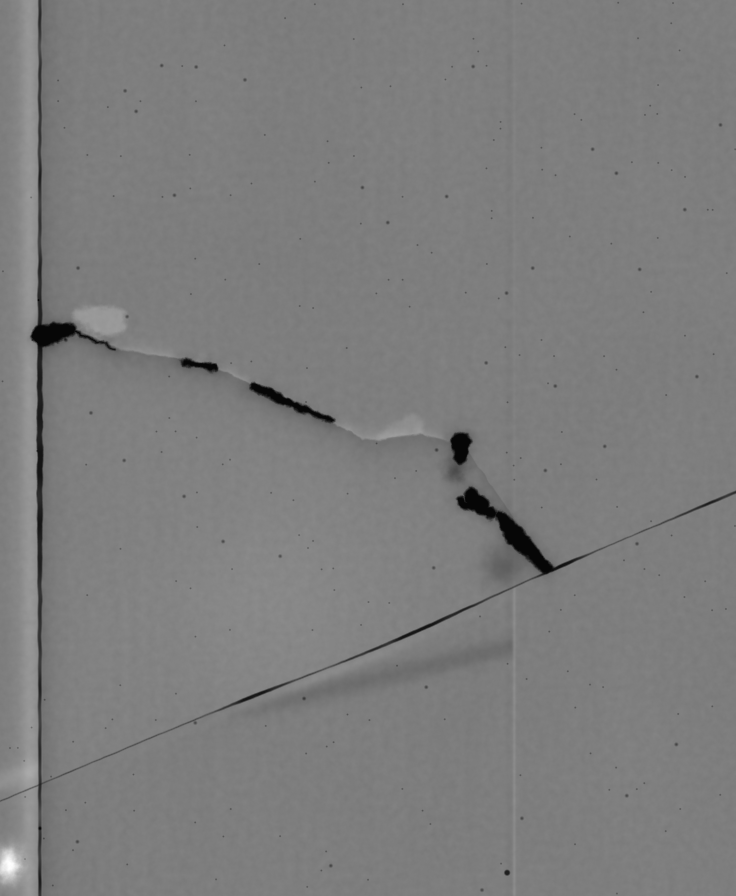
Reproduce this texture procedurally as a WebGL 1 fragment shader.

```glsl
precision highp float;
// Grey plaster sheet with a vertical seam, a slanted joint and a ragged crack.
// Height ramps and tapered strokes place the damage; gradient noise roughens
// its edges and supplies the grain, stains and scattered specks.
uniform vec2 u_resolution;

vec2 hash2(vec2 p) {
  vec3 q = fract(p.xyx * vec3(0.1031, 0.1030, 0.0973));
  q += dot(q, q.yzx + 33.33);
  return fract((q.xx + q.yz) * q.zy);
}

float gradAt(vec2 cell, vec2 offset, vec2 f) {
  return dot(hash2(cell + offset) * 2.0 - 1.0, f - offset);
}

float gradNoise(vec2 p) {
  vec2 i = floor(p), f = p - i;
  vec2 u = f * f * f * (f * (f * 6.0 - 15.0) + 10.0);
  float low = mix(gradAt(i, vec2(0.0), f), gradAt(i, vec2(1.0, 0.0), f), u.x);
  float high = mix(gradAt(i, vec2(0.0, 1.0), f), gradAt(i, vec2(1.0), f), u.x);
  return mix(low, high, u.y);
}

float fbm(vec2 p) {
  float sum = 0.0, amp = 0.6;
  for (int k = 0; k < 4; k++) {
    sum += amp * gradNoise(p);
    p = p * 2.03 + 17.3;
    amp *= 0.5;
  }
  return sum;
}

float ramp(float x, float a, float b) { return clamp((x - a) / (b - a), 0.0, 1.0); }

float bell(float x, float center, float width) {
  float t = (x - center) / width;
  return exp(-t * t);
}

float blob(vec2 p, vec2 center, vec2 size) {
  vec2 t = (p - center) / size;
  return exp(-dot(t, t));
}

// Distance to a capsule whose radius runs from ra to rb
float stroke(vec2 p, vec2 a, vec2 b, float ra, float rb) {
  vec2 d = b - a;
  float t = clamp(dot(p - a, d) / dot(d, d), 0.0, 1.0);
  return length(p - a - d * t) - mix(ra, rb, t);
}

float cover(float d, float soft) { return 1.0 - smoothstep(-soft, soft, d); }

float jointHeight(float x) { return 0.1058 + 0.42 * x - 0.006 * bell(x, 0.43, 0.13); }

float crackHeight(float x) {
  return 0.633 - 0.022 * ramp(x, 0.081, 0.130) - 0.012 * ramp(x, 0.130, 0.202)
    - 0.010 * ramp(x, 0.202, 0.241) - 0.060 * ramp(x, 0.241, 0.371)
    - 0.020 * ramp(x, 0.371, 0.405) + 0.006 * ramp(x, 0.42, 0.469)
    - 0.008 * ramp(x, 0.469, 0.505) - 0.141 * ramp(x, 0.515, 0.612);
}

// Open black gaps along the crack
float gapDistance(vec2 p) {
  float d = stroke(p, vec2(0.049, 0.625), vec2(0.076, 0.632), 0.013, 0.008);
  d = min(d, stroke(p, vec2(0.078, 0.632), vec2(0.130, 0.610), 0.002, 0.001));
  d = min(d, stroke(p, vec2(0.204, 0.597), vec2(0.240, 0.589), 0.003, 0.004));
  d = min(d, stroke(p, vec2(0.284, 0.568), vec2(0.322, 0.550), 0.005, 0.005));
  d = min(d, stroke(p, vec2(0.322, 0.550), vec2(0.370, 0.530), 0.004, 0.003));
  d = min(d, stroke(p, vec2(0.514, 0.506), vec2(0.514, 0.490), 0.012, 0.007));
  d = min(d, stroke(p, vec2(0.513, 0.441), vec2(0.547, 0.427), 0.004, 0.007));
  d = min(d, stroke(p, vec2(0.526, 0.447), vec2(0.537, 0.435), 0.008, 0.010));
  d = min(d, stroke(p, vec2(0.557, 0.425), vec2(0.575, 0.402), 0.005, 0.011));
  return min(d, stroke(p, vec2(0.575, 0.402), vec2(0.609, 0.367), 0.010, 0.007));
}

float specks(vec2 p, float cells, float rarity) {
  vec2 g = p * cells, id = floor(g), r = hash2(id + 7.0);
  float d = length(g - id - 0.3 - 0.4 * r);
  return step(rarity, hash2(id + 51.0).x) * cover(d - 0.12, 0.12);
}

void main() {
  vec2 p = gl_FragCoord.xy / u_resolution.y;
  float aa = 1.2 / u_resolution.y;
  vec2 rough = vec2(fbm(p * 65.0), fbm(p * 65.0 + 41.0));
  float seam = p.x - 0.0445 - 0.0015 * gradNoise(vec2(3.0, p.y * 50.0));
  float joint = p.y - jointHeight(p.x) - 0.001 * rough.x;
  float crack = p.y - crackHeight(p.x) - 0.005 * rough.y;
  float right = smoothstep(0.0, 0.004, seam);
  float inside = right * cover(crack, 0.002) * smoothstep(0.0, 0.003, joint)
    * cover(p.x - 0.612, 0.004);

  // Ground tone, grain and faint vertical fold
  float v = 0.492 + 0.018 * fbm(p * 5.0) + 0.035 * fbm(p * 110.0);
  v += 0.008 * gradNoise(vec2(p.x * 90.0, p.y * 3.0));
  float below = cover(joint, 0.002);
  v += (0.012 + 0.035 * below) * bell(p.x, 0.574, 0.0018);
  v -= 0.012 * bell(p.x, 0.568, 0.004);

  // Left strip and shade beside the seam
  float strip = 1.0 - right;
  v += strip * (0.02 + 0.075 * bell(p.x, 0.033, 0.010) - 0.02 * bell(p.x, 0.0, 0.012));
  v -= right * 0.075 * exp(-max(seam, 0.0) / 0.014);
  v += strip * 0.07 * bell(p.y, 0.128 + 0.3 * p.x, 0.012);

  // Shaded sheet below the crack, with a lit rim above it
  v += inside * (0.012 - 0.07 * exp(min(crack, 0.0) / 0.022));
  v += inside * 0.025 * blob(p, vec2(0.31, 0.34), vec2(0.11, 0.12));
  float span = smoothstep(0.075, 0.10, p.x) * cover(p.x - 0.495, 0.015);
  v += span * 0.09 * smoothstep(-0.001, 0.002, crack) * exp(-max(crack, 0.0) / 0.007);
  vec2 w = p + 0.012 * rough;
  float flakes = cover(stroke(w, vec2(0.095, 0.646), vec2(0.125, 0.640), 0.012, 0.016), 0.005);
  flakes += 0.5 * cover(stroke(w, vec2(0.425, 0.511), vec2(0.460, 0.526), 0.005, 0.010), 0.006);
  v += 0.11 * flakes * smoothstep(-0.003, 0.003, crack);

  // Light and shadow streaks below the joint
  float streak = p.y - (0.205 + 0.235 * (p.x - 0.26));
  float reach = smoothstep(0.17, 0.36, p.x) * cover(p.x - 0.573, 0.003);
  v -= below * reach * 0.065 * bell(streak, 0.0, 0.012);
  v += below * 0.05 * bell(joint, -0.007, 0.007) * bell(p.x, 0.36, 0.14);

  // Seam and joint lines
  float worn = bell(p.y, 0.50, 0.16);
  float seamInk = 0.72 + 0.25 * worn + 0.5 * gradNoise(vec2(9.0, p.y * 28.0));
  float seamWidth = 0.0017 + 0.0015 * worn * (1.0 + rough.x);
  v = mix(v, 0.08, clamp(seamInk, 0.0, 1.0) * cover(abs(seam) - seamWidth, aa));
  float heavy = bell(p.x, 0.285, 0.035) + bell(p.x, 0.47, 0.075)
    + bell(p.x, 0.63, 0.025) + 0.7 * bell(p.x, 0.80, 0.05);
  float jointInk = clamp(0.48 + 0.5 * heavy + 0.4 * gradNoise(vec2(p.x * 45.0, 2.0)), 0.0, 1.0);
  v = mix(v, 0.08, jointInk * cover(abs(joint) - 0.0007 - 0.0013 * heavy, aa));

  // Grey dust, black gaps, specks and the bright chip
  float dust = blob(w, vec2(0.509, 0.473), vec2(0.012, 0.012));
  dust += 0.65 * blob(w, vec2(0.562, 0.368), vec2(0.022, 0.022)) * step(0.0, joint);
  v = mix(v, 0.25, clamp(dust, 0.0, 1.0) * 0.75);
  float gap = gapDistance(p + 0.008 * rough);
  v -= 0.08 * exp(-max(gap, 0.0) / 0.006);
  v = mix(v, 0.025, cover(gap, aa + 0.0008));
  v -= 0.16 * specks(p, 130.0, 0.985) + 0.22 * specks(p + 3.0, 75.0, 0.992);
  v = mix(v, 0.12, cover(length(p - vec2(0.566, 0.026)) - 0.003, aa));
  v += 0.5 * blob(w, vec2(0.009, 0.034), vec2(0.014, 0.018));
  gl_FragColor = vec4(vec3(clamp(v, 0.0, 1.0)), 1.0);
}
```
